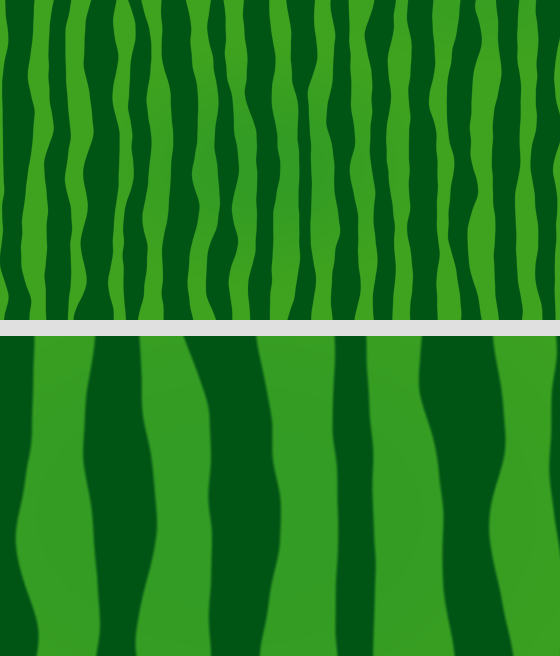
Top, the full canvas; bottom, a detail of the centre.
Write a Shadertoy shader that draws this pattern.

```glsl
// Wavy vertical melon-rind stripes, light green on dark green

const vec3 DARK_GREEN = vec3(0.003, 0.332, 0.08);
const vec3 LEAF_GREEN = vec3(0.25, 0.64, 0.12);
const vec3 COOL_GREEN = vec3(0.20, 0.61, 0.14);

const float PERIOD = 0.0727;    // mean stripe spacing, in canvas widths
const float FIRST_X = -0.008;   // centre of stripe zero
const int STRIPES = 16;

float hash(vec2 p) {
    vec3 q = fract(p.xyx * vec3(0.1031, 0.1030, 0.0973));
    q += dot(q, q.yzx + 33.33);
    return fract((q.x + q.y) * q.z);
}

// Signed random value in -1..1
float signedHash(vec2 p) {
    return 2.0 * hash(p) - 1.0;
}

// Smooth one-dimensional noise in -1..1, one track per seed
float wave(float t, float seed) {
    float cell = floor(t);
    float f = t - cell;
    f = f * f * (3.0 - 2.0 * f);
    return mix(signedHash(vec2(cell, seed)), signedHash(vec2(cell + 1.0, seed)), f);
}

// Sideways wobble of one edge, in stripe periods: bumps plus small kinks
float edgeWobble(float y, float seed) {
    float phase = hash(vec2(seed, 71.0));
    float bumps = 0.13 * wave(y * 15.0 + phase, seed);
    float bends = 0.05 * wave(y * 7.0 + phase, seed + 200.0);
    float kinks = 0.018 * wave(y * 42.0 + phase, seed + 400.0);
    return bumps + bends + kinks;
}

// Coverage of one light stripe, with soft left and right edges
float stripe(vec2 p, float id, float softness) {
    float jitter = 0.11 * signedHash(vec2(id, 17.0));
    float halfWidth = mix(0.19, 0.30, hash(vec2(id, 43.0)));
    float drift = 0.10 * wave(p.y * 6.0 + 0.35 * id, 600.0)
                + 0.06 * wave(p.y * 9.0, id + 700.0);
    float center = id + jitter + drift;
    float left = center - halfWidth + edgeWobble(p.y, 2.0 * id + 5.0);
    float right = center + halfWidth + edgeWobble(p.y, 2.0 * id + 6.0);
    left = FIRST_X + PERIOD * left;
    right = FIRST_X + PERIOD * right;
    return smoothstep(left - softness, left + softness, p.x)
         * (1.0 - smoothstep(right - softness, right + softness, p.x));
}

// Light green, turning cooler towards the middle and along the upper right
vec3 lightTint(vec2 uv) {
    float middle = 1.0 - smoothstep(0.1, 0.9, length((uv - vec2(0.47, 0.48)) * vec2(2.4, 2.0)));
    float corner = 1.0 - smoothstep(0.0, 0.5, length((uv - vec2(0.85, 1.0)) * vec2(1.5, 2.0)));
    return mix(LEAF_GREEN, COOL_GREEN, max(middle, 0.6 * corner));
}

void mainImage(out vec4 fragColor, in vec2 fragCoord) {
    vec2 uv = fragCoord / iResolution.xy;
    vec2 p = fragCoord / iResolution.x;
    float softness = max(0.0014, 0.75 / iResolution.x);

    float light = 0.0;
    for (int i = -1; i < STRIPES; i++) {
        light = max(light, stripe(p, float(i), softness));
    }

    fragColor = vec4(mix(DARK_GREEN, lightTint(uv), light), 1.0);
}
```
